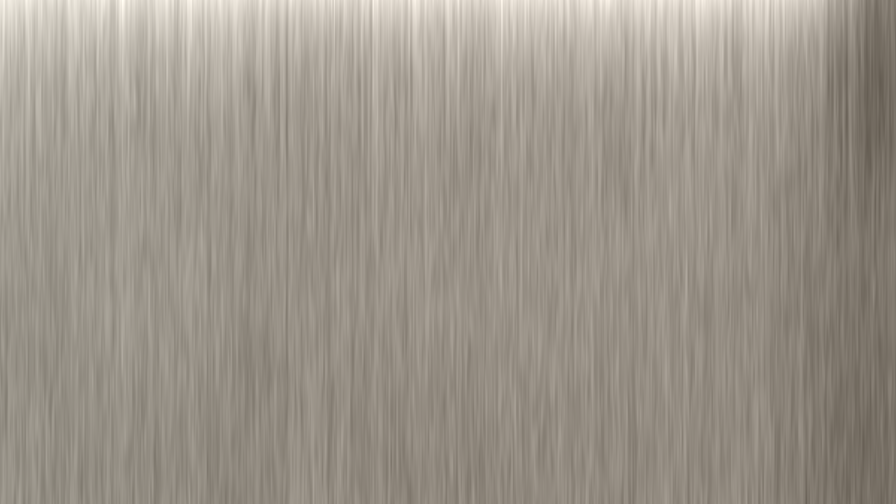
A Shadertoy shader for this texture:

```glsl
// Vertically brushed warm grey metal with a soft light falling along its top edge.

float hash(vec2 p) {
    return fract(sin(dot(p, vec2(127.1, 311.7))) * 43758.5453);
}

// Smooth value noise, centred on zero
float noise(vec2 p) {
    vec2 cell = floor(p);
    vec2 f = fract(p);
    f = f * f * (3.0 - 2.0 * f);
    float low = mix(hash(cell), hash(cell + vec2(1.0, 0.0)), f.x);
    float high = mix(hash(cell + vec2(0.0, 1.0)), hash(cell + vec2(1.0, 1.0)), f.x);
    return mix(low, high, f.y) - 0.5;
}

// One hairline column, shifted to its own height so no rows line up
float strand(float column, float y, float seed) {
    return noise(vec2(column, y + 40.0 * hash(vec2(column, seed))));
}

// Short hairlines: layers of thin, stretched noise
float hairlines(vec2 uv) {
    float sum = 0.0;
    float weight = 0.062;
    vec2 frequency = vec2(600.0, 19.0);
    for (int i = 0; i < 3; i++) {
        float column = floor(uv.x * frequency.x);
        float blend = smoothstep(0.0, 1.0, fract(uv.x * frequency.x));
        float y = uv.y * frequency.y;
        float seed = float(i) + 5.0;
        sum += weight * mix(strand(column, y, seed), strand(column + 1.0, y, seed), blend);
        weight *= 0.85;
        frequency *= vec2(0.82, 0.62);
    }
    return sum;
}

// Long streaks that run most of the height
float streaks(vec2 uv) {
    float broad = noise(vec2(uv.x * 55.0, uv.y * 0.9 + 7.0));
    float medium = noise(vec2(uv.x * 200.0 + 31.0, uv.y * 1.1));
    float thin = noise(vec2(uv.x * 440.0 + 83.0, uv.y * 1.4));
    return 0.022 * broad + 0.03 * medium + 0.045 * thin;
}

// Sparse bright scratches, fading downwards
float scratches(vec2 uv) {
    float line = noise(vec2(uv.x * 300.0 + 19.0, uv.y * 0.5 + 0.3)) + 0.5;
    return smoothstep(0.82, 1.0, line) * mix(0.02, 0.13, smoothstep(0.35, 1.0, uv.y));
}

// Broad lighting: top glow, dim right side and slightly darker foot
float lighting(vec2 uv) {
    float rightSide = smoothstep(0.8, 1.0, uv.x);
    float reach = 8.0 + 2.0 * noise(vec2(uv.x * 5.0, 2.0));
    float glow = 0.3 * exp(-(1.0 - uv.y) * reach) * (1.0 - 0.7 * smoothstep(0.88, 1.0, uv.x));
    float corner = 0.1 * smoothstep(0.88, 1.0, uv.x) * smoothstep(0.45, 0.9, uv.y);
    float leftLift = 0.025 * (1.0 - smoothstep(0.0, 0.3, uv.x));
    float foot = 0.04 * (1.0 - smoothstep(0.0, 0.5, uv.y));
    float cloud = 0.03 * noise(uv * vec2(6.0, 2.5) + 11.0);
    return 0.567 + glow - corner - 0.1 * rightSide + leftLift - foot + cloud;
}

void mainImage(out vec4 fragColor, in vec2 fragCoord) {
    vec2 uv = fragCoord / iResolution.xy;

    // The brushing shows more strongly under the light
    float topContrast = 1.0 + 1.3 * smoothstep(0.55, 1.0, uv.y);
    float value = lighting(uv) + hairlines(uv) + streaks(uv) * topContrast + scratches(uv);

    // Warm tint, a little cooler towards the left
    vec3 tint = mix(vec3(0.023, 0.002, -0.039), vec3(0.03, 0.0, -0.041), smoothstep(0.0, 0.5, uv.x));
    fragColor = vec4(clamp(value + tint, 0.0, 1.0), 1.0);
}
```
